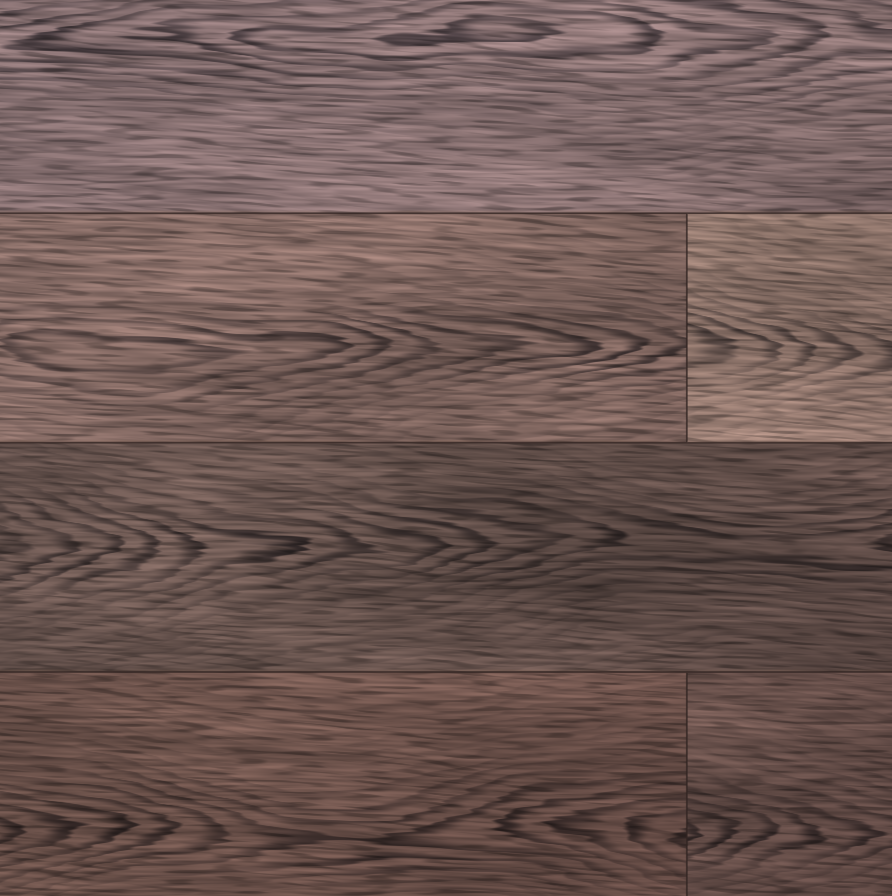
This texture is drawn by a Shadertoy shader. Its source:

```glsl
// Stained oak floor: four courses of planks with cathedral grain, fibres and thin seams.

const float COURSE_HEIGHT = 0.256;    // plank width across the floor
const float COURSE_OFFSET = -0.006;   // bottom of the lowest course
const float JOINT_X       = 0.770;    // butt joint, in every second course
const float SEAM_HALF     = 0.0007;   // half width of a seam
const float RING_RATE     = 82.0;     // growth rings per unit across the grain
const float ARCH_RADIUS   = 0.020;    // roundness of the cathedral tips
const float LOOP_RADIUS   = 0.12;     // length of the closed loops
const float RING_DEPTH    = 0.50;     // darkening by late wood
const float FIBRE_DEPTH   = 0.20;
const float PORE_DEPTH    = 0.24;
const float STAIN_DEPTH   = 0.17;
const vec3  SEAM_COLOR    = vec3(0.19, 0.14, 0.13);
const vec3  BEVEL_COLOR   = vec3(0.54, 0.42, 0.36);
const vec3  SHEEN_TINT    = vec3(1.14, 1.15, 1.17);
const vec3  SHADE_TINT    = vec3(0.87, 0.85, 0.86);

// Planks 0-3 begin the courses, bottom to top; 4 and 5 lie right of the joints.
const vec3 PLANK_TONE[6] = vec3[6](
    vec3(0.430, 0.327, 0.297), vec3(0.398, 0.322, 0.299),
    vec3(0.500, 0.399, 0.372), vec3(0.502, 0.415, 0.413),
    vec3(0.432, 0.338, 0.312), vec3(0.575, 0.473, 0.432));

// Height of the heart line, x of the loop centre, rings along x, ring contrast.
const vec4 PLANK_GRAIN[6] = vec4[6](
    vec4(0.30, 0.40, -17.0, 1.05), vec4(0.57, 0.85, -16.0, 1.00),
    vec4(0.41, 0.14,  16.0, 0.95), vec4(0.76, 0.55,   8.0, 0.95),
    vec4(0.32, 0.30,  18.0, 0.85), vec4(0.43, 0.20,  19.0, 0.85));

// Half width of the strongly figured band around each heart line.
const float HEART_WIDTH[6] = float[6](0.046, 0.044, 0.040, 0.056, 0.046, 0.036);

// Random unit gradient for a lattice cell.
vec2 latticeGradient(vec2 cell) {
    vec3 p = fract(vec3(cell.xyx) * vec3(0.1031, 0.1030, 0.0973));
    p += dot(p, p.yzx + 33.33);
    float angle = 6.2832 * fract((p.x + p.y) * p.z);
    return vec2(cos(angle), sin(angle));
}

// Gradient noise, about -1 to 1.
float gradientNoise(vec2 p) {
    vec2 cell = floor(p), f = fract(p);
    vec2 u = f * f * f * (f * (f * 6.0 - 15.0) + 10.0);
    float a = dot(latticeGradient(cell), f);
    float b = dot(latticeGradient(cell + vec2(1, 0)), f - vec2(1, 0));
    float c = dot(latticeGradient(cell + vec2(0, 1)), f - vec2(0, 1));
    float d = dot(latticeGradient(cell + vec2(1, 1)), f - vec2(1, 1));
    return 1.4 * mix(mix(a, b, u.x), mix(c, d, u.x), u.y);
}

// Streaks along x, sheared so that their ends never line up in columns.
float streakNoise(vec2 p, vec2 scale) {
    p *= scale;
    return gradientNoise(vec2(p.x + 0.63 * p.y, p.y));
}

// Late wood darkness: a cone of growth rings cut along its length.
float lateWood(vec2 p, vec2 q, float across, vec4 grain, float heartWidth) {
    across += 0.014 * gradientNoise(q * vec2(3.0, 3.0));
    float along = p.x - grain.y;
    float phase = grain.z * sqrt(along * along + LOOP_RADIUS * LOOP_RADIUS);
    phase += RING_RATE * (sqrt(across * across + ARCH_RADIUS * ARCH_RADIUS) - ARCH_RADIUS);
    phase += 1.3 * gradientNoise(q * vec2(3.0, 9.0));
    phase += 0.50 * gradientNoise(q * vec2(9.0, 28.0));
    phase += 0.22 * streakNoise(q, vec2(14.0, 170.0));

    // Slow rise through the ring, then a quick return to pale early wood.
    float ring = fract(phase);
    float dark = smoothstep(0.35, 0.80, ring) * (1.0 - smoothstep(0.84, 1.0, ring));
    float heart = exp(-across * across / (heartWidth * heartWidth));
    float patchy = 0.85 + 0.55 * gradientNoise(q * vec2(6.0, 24.0));
    return dark * mix(0.20, 1.0, heart) * patchy * grain.w;
}

vec3 plankColor(vec2 p, float courseY, int plank, float px) {
    vec4 grain = PLANK_GRAIN[plank];
    vec2 q = p + vec2(7.3, 3.1) * float(plank + 1);
    float across = (courseY - grain.x) * COURSE_HEIGHT;

    // Uneven stain, lighter to the upper left and darker to the lower right.
    float stain = gradientNoise(q * vec2(2.0, 7.0))
                + 0.6 * streakNoise(q, vec2(4.0, 32.0));
    vec3 color = PLANK_TONE[plank] * (1.03 + STAIN_DEPTH * stain);
    float light = 0.75 * p.y - 0.7 * p.x;
    color *= mix(vec3(1.0), SHEEN_TINT, clamp(light, 0.0, 1.0));
    color *= mix(vec3(1.0), SHADE_TINT, clamp(-1.6 * light, 0.0, 1.0));

    // Rings fade to an even tone where they become finer than a pixel.
    float resolved = 1.0 - smoothstep(0.3, 0.8, RING_RATE * px);
    float ring = lateWood(p, q, across, grain, HEART_WIDTH[plank]);
    color *= 1.0 - RING_DEPTH * mix(0.12, ring, resolved) * vec3(1.0, 0.99, 0.94);

    // Long fibres and open pores follow a gentle drift in the wood.
    vec2 flow = q + vec2(0.0, 0.006 * gradientNoise(q * vec2(4.0, 12.0)));
    float fibre = 0.6 * streakNoise(flow, vec2(6.0, 130.0))
                + 0.9 * streakNoise(flow + 5.7, vec2(17.0, 235.0));
    float pore = smoothstep(0.05, 0.60, streakNoise(flow + 19.0, vec2(24.0, 200.0)));
    return color * (1.0 + FIBRE_DEPTH * fibre) * (1.0 - PORE_DEPTH * pore);
}

void mainImage(out vec4 fragColor, in vec2 fragCoord) {
    vec2 p = fragCoord / iResolution.xy;
    float px = 1.0 / iResolution.y;

    // Find the course and plank.
    float y = (p.y - COURSE_OFFSET) / COURSE_HEIGHT;
    int course = clamp(int(floor(y)), 0, 3);
    float courseY = fract(y);
    bool jointed = course % 2 == 0;
    int plank = jointed && p.x > JOINT_X ? 4 + course / 2 : course;
    vec3 color = plankColor(p, courseY, plank, px);

    // Worn bevel above each seam, then the seams themselves.
    float above = courseY * COURSE_HEIGHT;
    float seam = min(above, COURSE_HEIGHT - above);
    float joint = jointed ? abs(p.x - JOINT_X) : 1.0;
    float wear = 0.5 + 0.5 * gradientNoise(vec2(p.x * 14.0, float(course) * 5.3));
    float bevel = 1.0 - smoothstep(0.002, 0.002 + 1.5 * px, above);
    color = mix(color, BEVEL_COLOR, 0.45 * wear * bevel);
    float gap = 1.0 - smoothstep(SEAM_HALF - 0.5 * px, SEAM_HALF + px, min(seam, joint));
    color = mix(color, SEAM_COLOR, 0.80 * gap);

    fragColor = vec4(clamp(color, 0.0, 1.0), 1.0);
}
```
